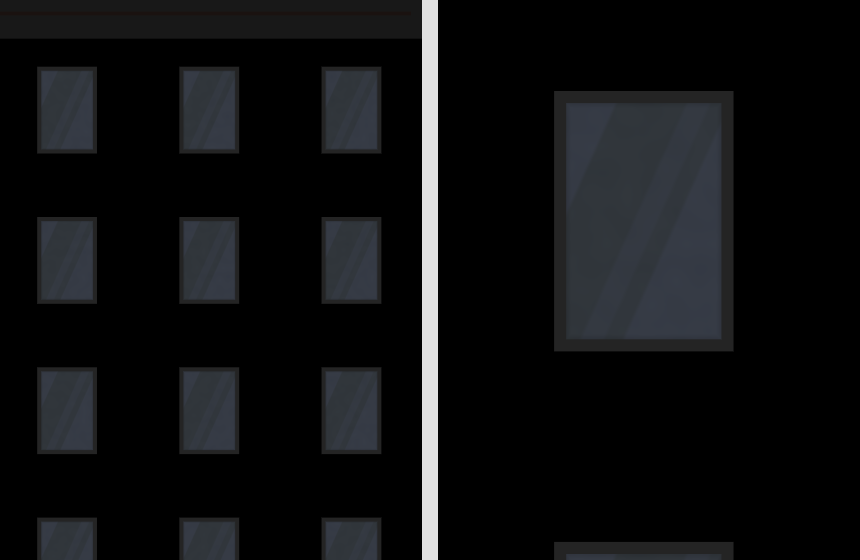
Left: the whole. Right: its middle third, enlarged.
This pattern is drawn by a Shadertoy shader. Its source:

```glsl
// Dark building facade: a grid of framed windows with slanted reflections under a roof band.

float boxDistance(vec2 p, vec2 halfSize) {
    vec2 d = abs(p) - halfSize;
    return length(max(d, 0.0)) + min(max(d.x, d.y), 0.0);
}

// Antialiased coverage of a signed distance
float cover(float d) {
    return clamp(0.5 - d * iResolution.y, 0.0, 1.0);
}

vec2 hashGradient(vec2 cell) {
    float angle = 6.2832 * fract(sin(dot(cell, vec2(127.1, 311.7))) * 43758.5);
    return vec2(cos(angle), sin(angle));
}

float gradientNoise(vec2 p) {
    vec2 i = floor(p), f = fract(p);
    vec2 u = f * f * (3.0 - 2.0 * f);
    vec2 e = vec2(0.0, 1.0);
    float low = mix(dot(hashGradient(i), f),
                    dot(hashGradient(i + e.yx), f - e.yx), u.x);
    float high = mix(dot(hashGradient(i + e.xy), f - e.xy),
                     dot(hashGradient(i + e.yy), f - e.yy), u.x);
    return mix(low, high, u.y);
}

// Soft-edged stripe between two positions
float stripe(float s, float from, float to) {
    return smoothstep(-0.0016, 0.0016, s - from) * smoothstep(-0.0016, 0.0016, to - s);
}

vec3 glassColor(vec2 q, vec2 p) {
    float slant = q.x + 0.45 * q.y;
    float shade = stripe(slant, -0.048, -0.006)
                + 0.35 * stripe(slant, -0.006, 0.008)
                + 0.85 * stripe(slant, 0.008, 0.0195);
    vec3 color = mix(vec3(0.21, 0.23, 0.27), vec3(0.19, 0.21, 0.23), shade);

    // Faint shadow along the rim and uneven glass
    float rim = smoothstep(-0.0035, 0.0, boxDistance(q, vec2(0.0462, 0.0703)));
    return color * (1.0 - 0.1 * rim) + 0.008 * gradientNoise(p * 70.0);
}

void mainImage(out vec4 fragColor, in vec2 fragCoord) {
    // Canvas height is one unit, measured down from the top
    vec2 p = vec2(fragCoord.x, iResolution.y - fragCoord.y) / iResolution.y;

    // Repeated windows
    vec2 pitch = vec2(0.2539, 0.2684);
    vec2 q = mod(p - vec2(0.1198, 0.1966) + 0.5 * pitch, pitch) - 0.5 * pitch;
    vec3 color = vec3(0.0);
    color = mix(color, vec3(0.14), cover(boxDistance(q, vec2(0.0534, 0.0775))));
    color = mix(color, glassColor(q, p), cover(boxDistance(q, vec2(0.0462, 0.0703))));

    // Roof band with a thin rust line that stops short of the right edge
    color = mix(color, vec3(0.095), cover(p.y - 0.069));
    float rustLine = boxDistance(p - vec2(0.234, 0.0241), vec2(0.5, 0.0033));
    color = mix(color, vec3(0.1, 0.07, 0.062), cover(rustLine));

    fragColor = vec4(color, 1.0);
}
```
